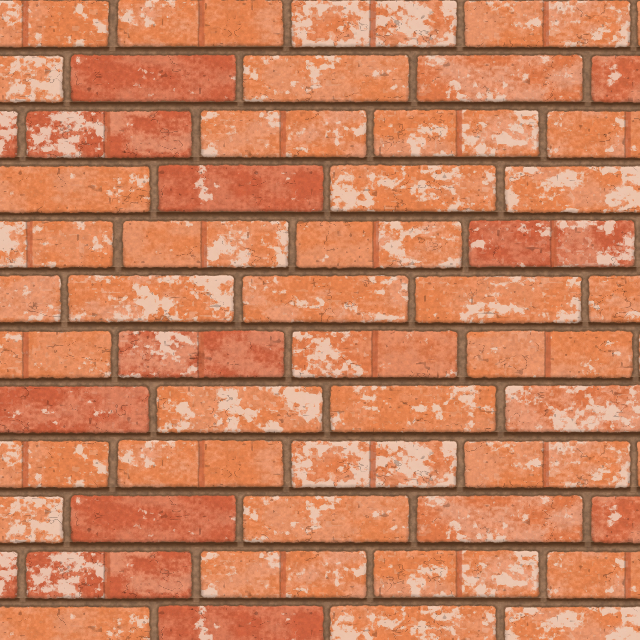
This texture is drawn by a three.js fragment shader. Its source:

```glsl
#define BRICKS_ACROSS 3.684
#define COURSES 11.62
#define COURSE_START 0.069
#define PATTERN_ROWS 8.0
#define BRICK_HALF vec2(0.1290, 0.0360)
#define CORNER 0.006
#define EDGE_SOFT 0.0014
#define SEAM_HALF 0.0048
#define CHALK_AMOUNT 0.88

varying vec2 vUv;

const vec3 RED = vec3(0.79, 0.38, 0.25);
const vec3 ORANGE = vec3(0.89, 0.51, 0.31);
const vec3 PINK = vec3(0.90, 0.62, 0.49);
const vec3 CHALK = vec3(0.93, 0.80, 0.72);
const vec3 MORTAR = vec3(0.57, 0.43, 0.33);
const vec3 SHADOW = vec3(0.32, 0.20, 0.12);

float hash(vec2 p) {
  return fract(sin(dot(p, vec2(127.1, 311.7))) * 43758.5453);
}

float valueNoise(vec2 p) {
  vec2 i = floor(p), f = fract(p);
  f = f * f * (3.0 - 2.0 * f);
  return mix(mix(hash(i), hash(i + vec2(1.0, 0.0)), f.x),
             mix(hash(i + vec2(0.0, 1.0)), hash(i + vec2(1.0, 1.0)), f.x), f.y);
}

float fbm(vec2 p) {
  float sum = 0.0, amp = 0.5;
  for (int i = 0; i < 4; i++) {
    sum += amp * valueNoise(p);
    p = p * 2.03 + vec2(17.3, 9.1);
    amp *= 0.5;
  }
  return sum / 0.9375;
}

float roundBox(vec2 p, vec2 halfSize, float radius) {
  vec2 q = abs(p) - halfSize + radius;
  return length(max(q, 0.0)) + min(max(q.x, q.y), 0.0) - radius;
}

// Bond offset of each course, in brick lengths
float courseShift(float row) {
  vec4 shifts = row < 3.5 ? vec4(0.647, 0.384, 0.130, 0.883)
                          : vec4(0.680, 0.370, 0.660, 0.883);
  float k = row < 3.5 ? row : row - 4.0;
  return dot(shifts, step(abs(vec4(0.0, 1.0, 2.0, 3.0) - k), vec4(0.5)));
}

// Sandy joint, darkest under the brick above
vec3 mortarColor(vec2 p, float d, float pitchY) {
  float grain = fbm(vUv * 170.0);
  float below = mod(-p.y - BRICK_HALF.y, pitchY);
  float overhang = 1.0 - smoothstep(0.002, 0.011, below);
  overhang *= 1.0 - 0.7 * smoothstep(0.0, 0.004, abs(p.x) - BRICK_HALF.x);
  float contact = 1.0 - smoothstep(0.0, 0.005, d);
  vec3 col = MORTAR * (0.78 + 0.44 * grain);
  return mix(col, SHADOW, clamp(overhang * 0.9 + contact * 0.5, 0.0, 1.0));
}

vec3 brickColor(vec2 p, vec2 id, float side, float d) {
  vec2 face = id + vec2(side * 0.37, 0.0);
  vec2 q = p + 3.0 * vec2(hash(face + 4.7), hash(face + 8.3));

  // Fired clay, from red to orange to pink
  float tone = hash(id + 2.9) + 0.16 * (hash(face + 6.1) - 0.5);
  float cloud = fbm(q * vec2(22.0, 34.0));
  float grain = fbm(q * 210.0);
  vec3 col = mix(RED, ORANGE, smoothstep(0.15, 0.5, tone));
  float wash = smoothstep(0.32, 0.68, cloud + 0.35 * (grain - 0.5));
  col = mix(col, PINK, wash * (0.35 + 0.5 * hash(face + 1.3)));
  col *= 0.90 + 0.20 * grain;

  // Chalky patches and specks
  float wear = hash(face + 12.4);
  float bloom = 0.6 * fbm(q * vec2(30.0, 44.0) + 5.0) + 0.4 * fbm(q * 125.0);
  float limit = mix(0.67, 0.44, wear);
  float chalk = smoothstep(limit, limit + 0.10, bloom);
  float specks = smoothstep(0.74, 0.84, valueNoise(q * 190.0)) * 0.45 * wear;
  col = mix(col, CHALK, CHALK_AMOUNT * max(chalk, specks));

  // Fine cracks and pits
  float crack = 1.0 - smoothstep(0.0, 0.018, abs(fbm(q * vec2(26.0, 40.0) + 31.0) - 0.5));
  crack *= smoothstep(0.56, 0.70, valueNoise(q * 40.0));
  float pit = smoothstep(0.86, 0.95, valueNoise(q * 150.0 + 60.0));
  col *= 1.0 - 0.22 * crack - 0.20 * pit;

  // Rounded arris, lit from above
  float rim = smoothstep(-0.006, 0.0, d);
  return col * (1.0 + rim * (0.14 * p.y / BRICK_HALF.y - 0.10));
}

void main() {
  vec2 pitch = 1.0 / vec2(BRICKS_ACROSS, COURSES);
  float v = (1.0 - vUv.y) * COURSES + COURSE_START;
  float row = floor(mod(floor(v) + 0.5, PATTERN_ROWS));
  float u = vUv.x * BRICKS_ACROSS - courseShift(row);
  vec2 id = vec2(floor(u), row);
  vec2 p = vec2(fract(u) - 0.5, 0.5 - fract(v)) * pitch;

  // Uneven brick outline
  vec2 jitter = vec2(hash(id + 21.0), hash(id + 35.0)) - 0.5;
  float rough = fbm(p * 130.0 + id * 7.0) - 0.5;
  float d = roundBox(p - jitter * vec2(0.004, 0.002), BRICK_HALF, CORNER) + rough * 0.004;

  // Alternate courses have a shallow seam across the middle
  float split = 1.0 - mod(row, 2.0);
  float seamX = p.x - jitter.y * 0.008 + rough * 0.002;
  vec3 brick = brickColor(p, id, split * step(0.0, seamX), d);
  float seam = split * (1.0 - smoothstep(SEAM_HALF - 0.002, SEAM_HALF + 0.001, abs(seamX)));
  float seamEdge = split * (1.0 - smoothstep(0.0, 0.0025, abs(seamX + SEAM_HALF)));
  brick = mix(brick, mix(RED, ORANGE, 0.35) * (0.9 + 0.3 * rough), seam * 0.75);
  brick *= 1.0 - 0.22 * seamEdge;

  float cover = 1.0 - smoothstep(-EDGE_SOFT, EDGE_SOFT, d);
  gl_FragColor = vec4(mix(mortarColor(p, d, pitch.y), brick, cover), 1.0);
}
```
